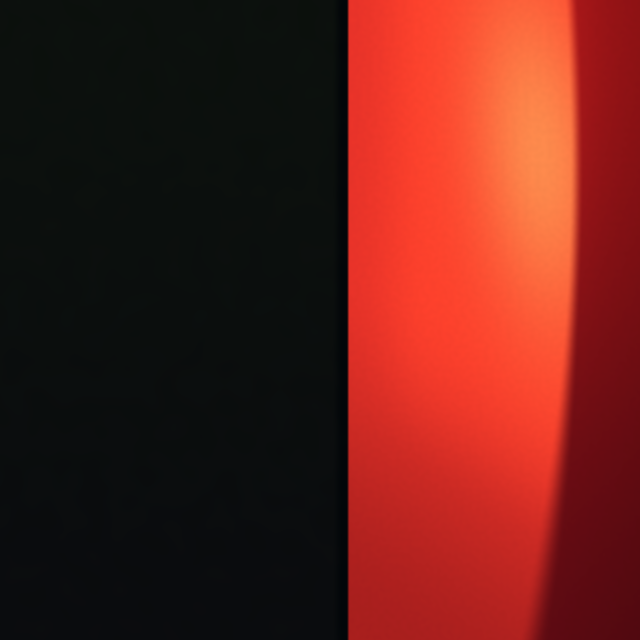
Reproduce this background procedurally as a WebGL 2 fragment shader.

```glsl
#version 300 es
precision highp float;
// A dark wall beside a glowing red panel. The panel is a heat ramp lit by a
// diagonal wash and a soft orange ellipse, cut off on the right by a parabolic
// edge that falls into deep red shade. Faint gradient noise adds grain.
uniform vec2 u_resolution;
out vec4 fragColor;

// Layout, in canvas units with the origin at the lower left
const float PANEL_X = 0.544;
const float PANEL_SOFT = 0.0025;
const float BAND_WIDTH = 0.016;
const vec2 CURVE_PEAK = vec2(0.901, 0.74);
const float CURVE_BEND = 0.124;
const vec2 GLOW_CENTER = vec2(0.845, 0.76);
const vec2 GLOW_RADIUS = vec2(0.105, 0.27);
const float GLOW_TILT = 0.10;
const float WASH_SLOPE = 0.6;
const float GRAIN_SCALE = 110.0;
const float GRAIN_AMOUNT = 0.018;

// Colours
const vec3 WALL_LOW = vec3(0.040, 0.047, 0.054);
const vec3 WALL_HIGH = vec3(0.046, 0.064, 0.050);
const vec3 BAND_COLOR = vec3(0.010, 0.024, 0.035);
const vec3 RED_DIM = vec3(0.66, 0.12, 0.115);
const vec3 RED_MID = vec3(0.91, 0.20, 0.16);
const vec3 RED_HOT = vec3(0.99, 0.25, 0.17);
const vec3 ORANGE = vec3(0.99, 0.54, 0.30);
const vec3 SHADE_LOW = vec3(0.36, 0.04, 0.07);
const vec3 SHADE_HIGH = vec3(0.60, 0.075, 0.085);

vec2 hashGradient(vec2 cell) {
  float angle = 6.2832 * fract(sin(dot(cell, vec2(127.1, 311.7))) * 43758.5);
  return vec2(cos(angle), sin(angle));
}

float gradientNoise(vec2 p) {
  vec2 cell = floor(p);
  vec2 f = p - cell;
  vec2 w = f * f * f * (f * (f * 6.0 - 15.0) + 10.0);
  vec2 e = vec2(1.0, 0.0);
  float a = dot(hashGradient(cell), f);
  float b = dot(hashGradient(cell + e.xy), f - e.xy);
  float c = dot(hashGradient(cell + e.yx), f - e.yx);
  float d = dot(hashGradient(cell + e.xx), f - e.xx);
  return mix(mix(a, b, w.x), mix(c, d, w.x), w.y);
}

// Near-black wall with a darker, bluish band along the panel
vec3 wallColor(vec2 uv) {
  vec3 wall = mix(WALL_LOW, WALL_HIGH, smoothstep(0.0, 1.0, uv.y));
  float band = smoothstep(PANEL_X - 1.6 * BAND_WIDTH, PANEL_X - 0.5 * BAND_WIDTH, uv.x);
  return mix(wall, BAND_COLOR, band);
}

// Lit panel: dim red, diagonal wash, then the orange glow
vec3 litColor(vec2 uv) {
  float across = uv.x - PANEL_X;
  float wash = smoothstep(0.03, 0.60, uv.y + WASH_SLOPE * across);
  float hot = smoothstep(0.0, 0.13, across) * smoothstep(0.32, 0.62, uv.y + WASH_SLOPE * across);
  vec2 q = uv - GLOW_CENTER;
  q.x += GLOW_TILT * q.y;
  q /= GLOW_RADIUS;
  float glow = exp(-dot(q, q));
  vec3 color = mix(RED_DIM, RED_MID, wash);
  color = mix(color, RED_HOT, hot);
  return mix(color, ORANGE, glow);
}

// Shaded side: darker downward and away from the curved edge
vec3 shadeColor(vec2 uv, float beyond) {
  vec3 color = mix(SHADE_LOW, SHADE_HIGH, smoothstep(-0.1, 1.05, uv.y));
  float spill = exp(-max(beyond, 0.0) / 0.035) * smoothstep(0.2, 0.9, uv.y);
  return color * (1.0 - 0.9 * max(beyond - 0.02, 0.0)) + vec3(0.07, 0.02, 0.015) * spill;
}

void main() {
  vec2 uv = gl_FragCoord.xy / u_resolution;
  float pixel = 1.0 / u_resolution.x;

  // Curved edge, blurrier toward the bottom
  float rise = uv.y - CURVE_PEAK.y;
  float beyond = uv.x - (CURVE_PEAK.x - CURVE_BEND * rise * rise);
  float blur = mix(0.024, 0.011, smoothstep(0.0, 0.6, uv.y));
  float shade = smoothstep(-blur, blur, beyond);
  vec3 panel = mix(litColor(uv), shadeColor(uv, beyond), shade);

  // Fine grain, weaker on the wall
  panel *= 1.0 + GRAIN_AMOUNT * gradientNoise(uv * GRAIN_SCALE);
  vec3 wall = wallColor(uv) + 0.004 * gradientNoise(uv * 24.0);

  // Vertical panel edge
  float soft = max(PANEL_SOFT, pixel);
  float onPanel = smoothstep(-soft, soft, uv.x - PANEL_X);
  fragColor = vec4(mix(wall, panel, onPanel), 1.0);
}
```
